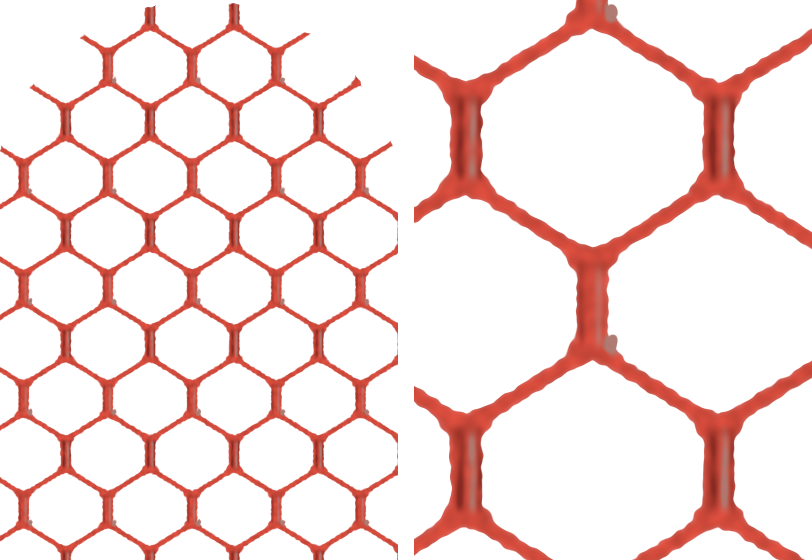
Left, the full canvas; right, a detail of the centre.
This pattern is drawn by a Shadertoy shader. Its source:

```glsl
vec2 randomGradient(vec2 cell) {
    float h = fract(sin(dot(cell, vec2(127.1, 311.7))) * 43758.5);
    return vec2(cos(6.2832 * h), sin(6.2832 * h));
}

float gradientNoise(vec2 p) {
    vec2 i = floor(p), f = fract(p);
    vec2 u = f * f * f * (f * (f * 6.0 - 15.0) + 10.0);
    float a = dot(randomGradient(i), f);
    float b = dot(randomGradient(i + vec2(1, 0)), f - vec2(1, 0));
    float c = dot(randomGradient(i + vec2(0, 1)), f - vec2(0, 1));
    float d = dot(randomGradient(i + vec2(1, 1)), f - vec2(1, 1));
    return mix(mix(a, b, u.x), mix(c, d, u.x), u.y);
}

float segmentDistance(vec2 p, vec2 a, vec2 b) {
    vec2 ab = b - a;
    return length(p - a - ab * clamp(dot(p - a, ab) / dot(ab, ab), 0.0, 1.0));
}

float boxDistance(vec2 p, vec2 halfSize) {
    vec2 q = abs(p) - halfSize;
    return length(max(q, 0.0)) + min(max(q.x, q.y), 0.0);
}

float smoothMin(float a, float b, float k) {
    float h = max(k - abs(a - b), 0.0) / k;
    return min(a, b) - 0.25 * h * h * k;
}

float stripe(float x, float center, float width) {
    float t = (x - center) / width;
    return exp(-t * t);
}

// One upright bar with flared ends and four half strands
float meshDistance(vec2 p) {
    vec2 q = abs(p);
    float bar = boxDistance(p, vec2(0.062, 0.18));
    float flare = boxDistance(q - vec2(0.0, 0.183), vec2(0.065, 0.008)) - 0.020;
    float strand = segmentDistance(q, vec2(0.0, 0.173), vec2(0.5, 0.484)) - 0.028;
    return smoothMin(smoothMin(bar, flare, 0.04), strand, 0.06);
}

void mainImage(out vec4 fragColor, in vec2 fragCoord) {
    // One unit is the horizontal spacing of the bars
    float pixel = 6.649 / iResolution.y;
    vec2 p = fragCoord * pixel;

    // Staggered lattice: keep the nearer of two bar centers
    vec2 period = vec2(1.0, 1.3134);
    vec2 evenCell = (p - vec2(0.281, 3.227)) / period;
    vec2 oddCell = evenCell - 0.5;
    evenCell -= round(evenCell);
    oddCell -= round(oddCell);
    bool isOdd = abs(oddCell.x) + abs(oddCell.y) < abs(evenCell.x) + abs(evenCell.y);
    vec2 local = (isOdd ? oddCell : evenCell) * period;

    // Rough edges, and a ragged round cut across the top
    float rough = gradientNoise(p * 23.0);
    float d = meshDistance(local) + 0.011 * rough;
    vec2 fromCenter = p - vec2(2.338, 4.208);
    float cut = length(vec2(fromCenter.x, max(fromCenter.y, 0.0))) - 2.424;
    cut += 0.04 * gradientNoise(p * 11.0);
    d = max(d, cut);

    // Plastic: mottled red, paler along the rims
    vec3 red = vec3(0.82, 0.29, 0.23);
    vec3 paleRed = vec3(0.83, 0.41, 0.37);
    vec3 darkRed = vec3(0.50, 0.15, 0.12);
    vec3 gray = vec3(0.66, 0.51, 0.48);
    vec3 color = mix(red, paleRed, 0.55 * smoothstep(-0.018, 0.0, d));
    color *= 1.0 + 0.14 * gradientNoise(p * 17.0 + 40.0);

    // Bars: shaded grooves and a worn streak, stronger on odd rows
    float streaks = 0.75 + 0.7 * gradientNoise(p * vec2(22.0, 9.0));
    float onBar = 1.0 - smoothstep(0.12, 0.19, abs(local.y));
    float groove = isOdd
        ? stripe(local.x, -0.022, 0.020) + 0.8 * stripe(local.x, 0.055, 0.015)
        : 0.6 * stripe(local.x, -0.045, 0.016);
    float shine = stripe(local.x, 0.025, 0.016);
    color = mix(color, darkRed, clamp(groove * streaks * onBar, 0.0, 0.9));
    color = mix(color, isOdd ? gray : mix(paleRed, gray, 0.5),
                clamp(shine * streaks * onBar, 0.0, 0.8));

    // Shadow under the upper joint and a gray chip at the lower one
    float jointShade = stripe(local.y, 0.155, 0.025) * (1.0 - smoothstep(0.04, 0.08, abs(local.x)));
    color = mix(color, darkRed, 0.25 * jointShade);
    float chip = length((local - vec2(0.078, -0.155)) * vec2(1.0, 0.75)) - 0.032 + 0.012 * rough;
    if (!isOdd) {
        float chipMask = 1.0 - smoothstep(-0.01, 0.012, chip);
        color = mix(color, gray, 0.85 * chipMask);
        d = max(min(d, chip + 0.008), cut);
    }

    float coverage = 1.0 - smoothstep(-0.8 * pixel, 0.8 * pixel, d);
    fragColor = vec4(mix(vec3(1.0), color, coverage), 1.0);
}
```
